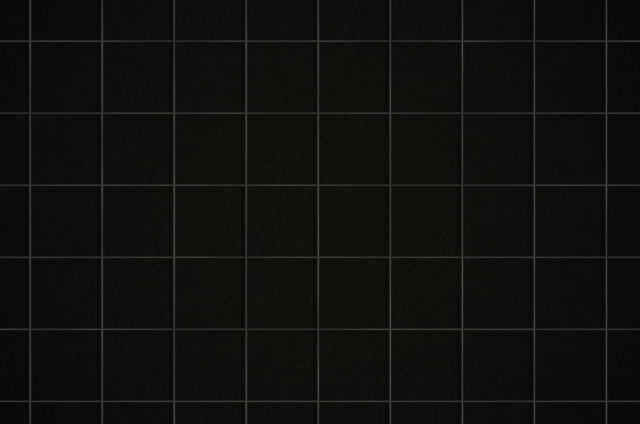
Give the GLSL for this pattern, as a WebGL 2 fragment shader.

```glsl
#version 300 es
precision highp float;
// Thin grey square grid on dark, faintly grained cloth with a soft vignette.

#define CELL 0.1699                   // grid pitch, in canvas heights
#define GRID_ORIGIN vec2(0.0711, 0.0535)
#define LINE_SIGMA 0.0024             // softness radius of a line
#define GROOVE_OFFSET 0.0085          // dark groove left of the vertical lines
#define GRAIN_SCALE vec2(200.0, 115.0)
#define GRAIN_AMOUNT 0.022
#define CLOTH_COLOR vec3(0.058, 0.059, 0.047)
#define VERTICAL_COLOR vec3(0.265, 0.265, 0.245)
#define HORIZONTAL_COLOR vec3(0.215, 0.215, 0.198)
#define VIGNETTE 0.42

uniform vec2 u_resolution;
out vec4 outColor;

float hash(vec2 p) {
    vec3 q = fract(vec3(p.xyx) * 0.1031);
    q += dot(q, q.yzx + 33.33);
    return fract((q.x + q.y) * q.z);
}

float valueNoise(vec2 p) {
    vec2 cell = floor(p);
    vec2 f = fract(p);
    f = f * f * (3.0 - 2.0 * f);
    float low = mix(hash(cell), hash(cell + vec2(1.0, 0.0)), f.x);
    float high = mix(hash(cell + vec2(0.0, 1.0)), hash(cell + 1.0), f.x);
    return mix(low, high, f.y);
}

// Vertically stretched fibres, stronger in some patches than in others.
float clothGrain(vec2 p) {
    float sum = 0.0;
    float weight = 0.6;
    vec2 q = p * GRAIN_SCALE;
    for (int octave = 0; octave < 3; octave++) {
        sum += weight * (valueNoise(q) - 0.5);
        q = q * 1.7 + 19.3;
        weight *= 0.6;
    }
    return sum * mix(0.5, 1.3, valueNoise(p * 13.0));
}

// Signed offset to the nearest grid line along each axis.
vec2 gridOffset(vec2 p) {
    return (fract((p - GRID_ORIGIN) / CELL + 0.5) - 0.5) * CELL;
}

vec2 softLine(vec2 offset, float sigma) {
    vec2 d = offset / sigma;
    return exp(-0.5 * d * d);
}

void main() {
    vec2 p = gl_FragCoord.xy / u_resolution.y;
    vec2 uv = gl_FragCoord.xy / u_resolution;
    float sigma = max(LINE_SIGMA, 0.6 / u_resolution.y);

    // Cloth and edge darkening
    vec2 centered = (uv - 0.5) * 2.0;
    float falloff = dot(centered * centered, vec2(0.7, 0.3));
    float light = 1.1 - VIGNETTE * falloff;
    float grain = clothGrain(p) * GRAIN_AMOUNT;
    vec3 color = CLOTH_COLOR * light + grain * light;

    // Groove and lines, with slow variation in line strength
    vec2 offset = gridOffset(p);
    float groove = softLine(offset + GROOVE_OFFSET, sigma * 1.2).x;
    color *= 1.0 - 0.25 * groove;
    float wear = mix(0.88, 1.08, valueNoise(p * 9.0 + 41.0));
    vec2 lines = softLine(offset, sigma) * wear * mix(0.85, 1.0, light);
    vec3 lineGlow = max(VERTICAL_COLOR * lines.x, HORIZONTAL_COLOR * lines.y);
    color = max(color, mix(color, lineGlow, max(lines.x, lines.y)));

    outColor = vec4(clamp(color, 0.0, 1.0), 1.0);
}
```
